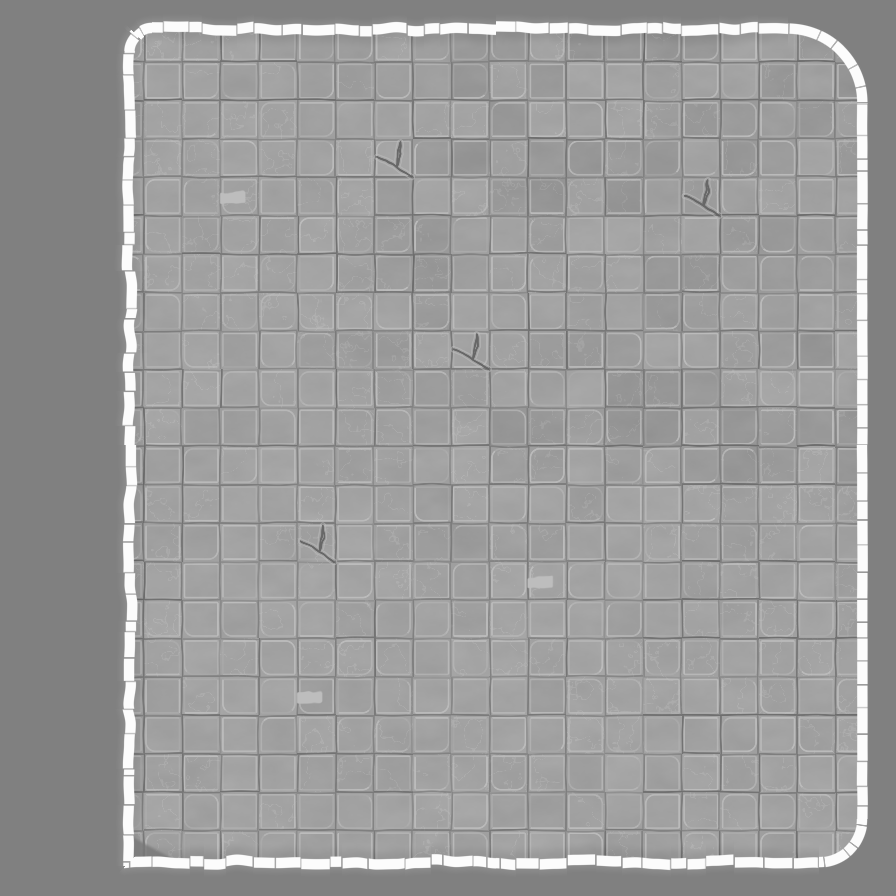
Write a WebGL 2 fragment shader that draws this texture map.

```glsl
#version 300 es
precision highp float;
// A worn grey stone floor of square tiles inside a kerb of white blocks.
// A grid gives every tile its own tone, grooves, bevel and rounded corners;
// a rounded box with uneven corners carries the jittered kerb.
uniform vec2 u_resolution;
out vec4 outColor;

const float PITCH = 0.0429;                     // tile size, about 19 by 22 tiles
const vec2 GRID_ORIGIN = vec2(0.2031, 0.0729);
const vec2 FLOOR_MIN = vec2(0.138, 0.031);
const vec2 FLOOR_MAX = vec2(0.969, 0.975);
const vec4 CORNER_RADII = vec4(0.002, 0.055, 0.032, 0.090); // BL, BR, TL, TR
const float KERB_HALF = 0.0058;
const float BLOCK_LENGTH = 0.027;
const float GROOVE_HALF = 0.022;                // in tile units
const float BACKGROUND = 0.50;
const float STONE = 0.645;
const float GROOVE = 0.38;
const float BEVEL = 0.75;
const float KERB = 0.99;
const float CHIP = 0.74;
const vec2 CRACKED_TILES[4] = vec2[4](vec2(5, 17), vec2(13, 16), vec2(7, 12), vec2(3, 7));
const vec2 CHIPPED_TILES[3] = vec2[3](vec2(1, 16), vec2(9, 6), vec2(3, 3));
// Two branches meeting at a point, then a tail
const vec2 CRACK_PATH[7] = vec2[7](vec2(0.08, 0.52), vec2(0.32, 0.43), vec2(0.57, 0.25),
    vec2(0.70, 0.60), vec2(0.67, 0.92), vec2(0.57, 0.25), vec2(0.97, 0.0));

float hash(vec2 p) {
  vec3 q = fract(vec3(p.xyx) * 0.1031);
  q += dot(q, q.yzx + 33.33);
  return fract((q.x + q.y) * q.z);
}

float noise(vec2 p) {
  vec2 i = floor(p), f = fract(p);
  f = f * f * (3.0 - 2.0 * f);
  return mix(mix(hash(i), hash(i + vec2(1, 0)), f.x),
             mix(hash(i + vec2(0, 1)), hash(i + vec2(1, 1)), f.x), f.y);
}

float fbm(vec2 p) {
  float sum = 0.0, amp = 0.5;
  for (int i = 0; i < 4; i++) { sum += amp * noise(p); p = p * 2.03 + 17.0; amp *= 0.5; }
  return sum;
}

float segmentDist(vec2 p, vec2 a, vec2 b) {
  vec2 pa = p - a, ba = b - a;
  return length(pa - ba * clamp(dot(pa, ba) / dot(ba, ba), 0.0, 1.0));
}

float boxDist(vec2 p, vec2 b, float r) {
  vec2 q = abs(p) - b + r;
  return length(max(q, 0.0)) + min(max(q.x, q.y), 0.0) - r;
}

float line(float d, float halfWidth, float aa) {
  return 1.0 - smoothstep(halfWidth - 0.5 * aa, halfWidth + 0.5 * aa, abs(d));
}

// Groove along the nearest vertical edge; swap the axes for horizontal ones
float groove(vec2 g, float seed, float aa) {
  vec2 edge = vec2(floor(g.x + 0.5), floor(g.y));
  float h = hash(edge + seed);
  float run = hash(vec2(edge.x, floor(g.y / 6.0)) + seed + 40.0);
  float drift = 0.05 * (h - 0.5) + 0.03 * (noise(g * 2.0 + seed) - 0.5);
  float strength = mix(0.22, 0.95, clamp(0.55 * h + 0.65 * run - 0.1, 0.0, 1.0));
  return strength * line(g.x - edge.x - drift, GROOVE_HALF, aa);
}

float tileShade(vec2 uv, float pixel) {
  vec2 g = (uv - GRID_ORIGIN) / PITCH;
  vec2 id = floor(g), f = fract(g);
  float aa = pixel / PITCH;
  // Tone: more uneven on the upper right side, with soft stains and veins
  float uneven = smoothstep(3.0, 7.0, id.x) * smoothstep(5.0, 10.0, id.y);
  float shade = STONE - mix(0.025, 0.065, uneven) * pow(hash(id + 5.0), 1.5);
  shade += 0.05 * (fbm(g * vec2(1.3, 2.2) + 9.0 * hash(id)) - 0.47);
  float vein = abs(fbm(g * 1.8 + 30.0 * hash(id + 8.0)) - 0.46);
  shade += 0.04 * (1.0 - smoothstep(0.0, 0.018, vein)) * step(0.45, hash(id + 61.0));
  // Bevel: a light rim, with a large radius at some corners
  vec2 quadrant = step(0.5, f);
  float rounding = hash(id * 3.0 + quadrant + 70.0) + 0.12 * quadrant.x * (1.0 - quadrant.y);
  float radius = rounding > 0.82 ? 0.24 : 0.04;
  float rim = boxDist(f - 0.5, vec2(0.435), radius);
  float side = abs(f.x - 0.5) > abs(f.y - 0.5) ? quadrant.x : 2.0 + quadrant.y;
  float light = mix(0.15, 0.9, hash(id + 13.0 * side + 90.0));
  shade = mix(shade, BEVEL, light * line(rim, 0.022, aa));
  shade = mix(shade, GROOVE, 0.85 * max(groove(g, 11.0, aa), groove(g.yx, 23.0, aa)));
  // Cracks and pale chips
  for (int i = 0; i < 4; i++) {
    vec2 p = g - CRACKED_TILES[i] + 0.04 * (vec2(noise(g * 6.0), noise(g * 6.0 + 50.0)) - 0.5);
    float d = 9.0;
    for (int k = 0; k < 6; k++) d = min(d, segmentDist(p, CRACK_PATH[k], CRACK_PATH[k + 1]));
    shade = mix(shade, BEVEL, 0.5 * line(d - 0.07, 0.015, aa));
    shade = mix(shade, GROOVE, 0.9 * line(d, 0.026, aa));
  }
  for (int i = 0; i < 3; i++) {
    vec2 p = g - CHIPPED_TILES[i] - vec2(0.32, 0.46);
    p.y -= 0.08 * p.x + 0.06 * (noise(g * 7.0) - 0.5);
    shade = mix(shade, CHIP, 1.0 - smoothstep(-aa, aa, boxDist(p, vec2(0.33, 0.15), 0.05)));
  }
  return shade;
}

void main() {
  vec2 uv = gl_FragCoord.xy / u_resolution;
  float pixel = 1.0 / min(u_resolution.x, u_resolution.y);
  // Outline, and length along it
  vec2 p = uv - 0.5 * (FLOOR_MIN + FLOOR_MAX);
  vec2 radii = p.y > 0.0 ? CORNER_RADII.zw : CORNER_RADII.xy;
  float radius = p.x > 0.0 ? radii.y : radii.x;
  vec2 q = abs(p) - 0.5 * (FLOOR_MAX - FLOOR_MIN) + radius;
  float outline = length(max(q, 0.0)) + min(max(q.x, q.y), 0.0) - radius;
  bool corner = min(q.x, q.y) > 0.0;
  float along = corner ? atan(q.y, q.x) * radius : (q.x > q.y ? p.y : p.x);
  float sideSeed = dot(step(0.0, p), vec2(3.0, 7.0)) + (q.x > q.y ? 20.0 : 0.0);
  // Kerb blocks with irregular joints, straight on the right side
  float cell = floor(along / BLOCK_LENGTH + 0.5);
  float joint = (cell + 0.75 * (hash(vec2(cell, sideSeed)) - 0.5)) * BLOCK_LENGTH;
  float block = along < joint ? cell - 1.0 : cell;
  float rough = p.x > 0.0 && (q.x > q.y || corner) ? 0.1 : 1.0;
  float wobble = rough * (0.004 * (hash(vec2(block, sideSeed + 31.0)) - 0.5)
      + 0.004 * (noise(vec2(along * 45.0, sideSeed)) - 0.5));
  float across = outline + KERB_HALF + 0.0008 + wobble;
  float gap = line(along - joint, 0.0009, pixel) * mix(0.35, 0.8, hash(vec2(cell, sideSeed + 9.0)));
  // Layers: background halo, floor with its dark lower corner, kerb
  float halo = 0.05 * rough * (1.0 - smoothstep(0.004, 0.016, across));
  float stone = tileShade(uv, pixel);
  stone -= 0.05 * rough * smoothstep(-0.022, -0.006, across);
  float wedge = dot(uv - vec2(0.155, 0.043), vec2(0.55, 1.0));
  stone = mix(stone, 0.47, 0.8 * (1.0 - smoothstep(0.016, 0.022, wedge)));
  float shade = mix(BACKGROUND + halo, stone, 1.0 - smoothstep(-pixel, pixel, across));
  shade = mix(shade, mix(KERB, 0.5, gap), line(across, KERB_HALF, 1.5 * pixel));
  outColor = vec4(vec3(shade), 1.0);
}
```
